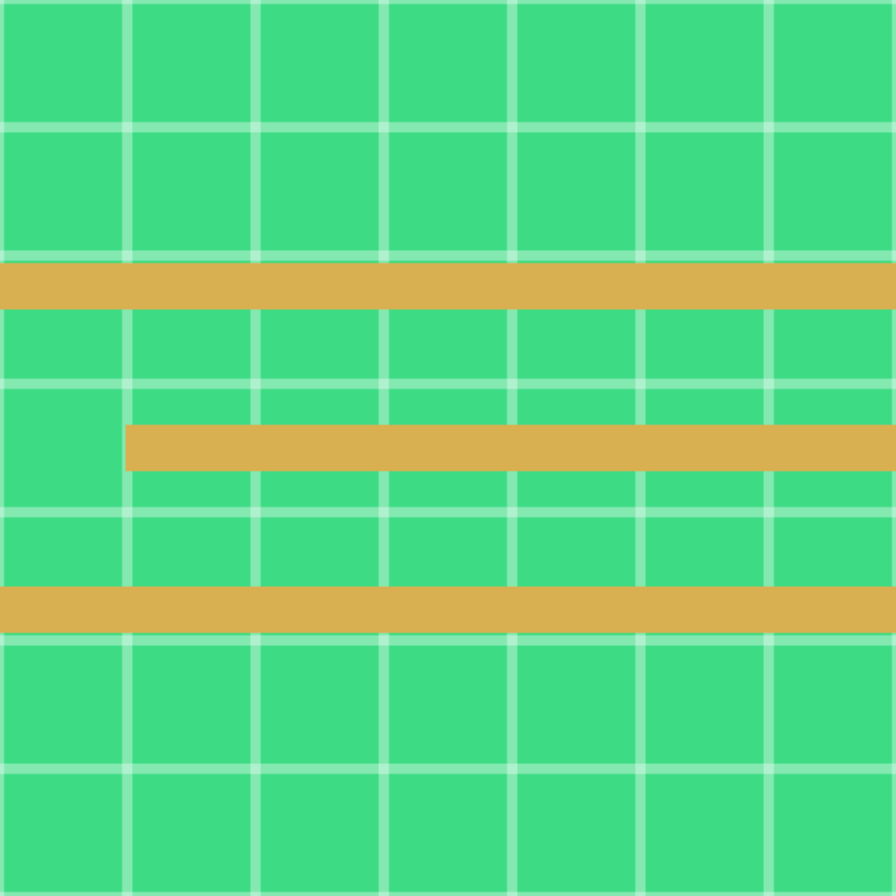
This pattern is drawn by a three.js fragment shader. Its source:

```glsl
// Green field under a translucent white grid, crossed by three ochre bars.
// Grid lines come from a centred repeat and brighten where they overlap;
// the bars are box distances, the middle one starting in from the left.

varying vec2 vUv;

const vec3 FIELD_GREEN = vec3(0.239, 0.863, 0.518);
const vec3 BAR_OCHRE = vec3(0.847, 0.690, 0.318);
const vec3 LINE_WHITE = vec3(1.0);

const float GRID_SPACING = 0.1432;
const float LINE_WIDTH = 0.0115;
const float LINE_OPACITY = 0.36;

const float BAR_SPACING = 0.1805;
const float BAR_THICKNESS = 0.0518;
const float MIDDLE_BAR_START = 0.14;

const float EDGE_SOFTNESS = 0.002;

// Linear coverage of a signed distance, negative inside.
float coverage(float dist) {
  return clamp(0.5 - dist / EDGE_SOFTNESS, 0.0, 1.0);
}

// Vertical and horizontal line masks; cells are centred on the canvas.
vec2 gridLines(vec2 p) {
  vec2 cell = fract((p - 0.5) / GRID_SPACING + 0.5) - 0.5;
  vec2 toLine = (0.5 - abs(cell)) * GRID_SPACING;
  vec2 dist = toLine - 0.5 * LINE_WIDTH;
  return vec2(coverage(dist.x), coverage(dist.y));
}

// A horizontal bar that runs from startX past the right edge.
float bar(vec2 p, float startX, float centerY) {
  float acrossDist = abs(p.y - centerY) - 0.5 * BAR_THICKNESS;
  return coverage(max(startX - p.x, acrossDist));
}

void main() {
  vec3 color = FIELD_GREEN;

  // Grid: two translucent layers
  vec2 lines = gridLines(vUv) * LINE_OPACITY;
  color = mix(color, LINE_WHITE, lines.x);
  color = mix(color, LINE_WHITE, lines.y);

  // Bars: opaque, stacked around the centre
  for (int i = -1; i <= 1; i++) {
    float row = float(i);
    float startX = i == 0 ? MIDDLE_BAR_START : -1.0;
    color = mix(color, BAR_OCHRE, bar(vUv, startX, 0.5 + row * BAR_SPACING));
  }

  gl_FragColor = vec4(color, 1.0);
}
```
